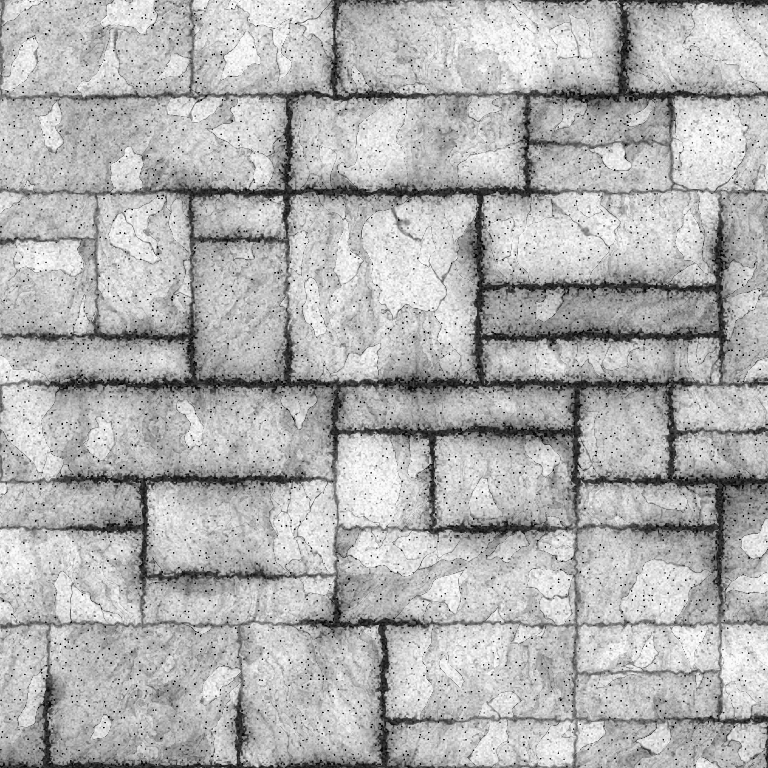
A three.js fragment shader for this texture map:

```glsl
// Grey chipped stone wall: irregular rectangular blocks, thin ragged joints, pale flakes and pits.
varying vec2 vUv;

float hash(vec2 p) {
  vec3 a = fract(vec3(p.xyx) * 0.1031);
  a += dot(a, a.yzx + 33.33);
  return fract((a.x + a.y) * a.z);
}

vec2 hash2(vec2 p) {
  return vec2(hash(p), hash(p + 71.7));
}

float noise(vec2 p) {
  vec2 i = floor(p), f = fract(p);
  f = f * f * (3.0 - 2.0 * f);
  return mix(mix(hash(i), hash(i + vec2(1.0, 0.0)), f.x),
             mix(hash(i + vec2(0.0, 1.0)), hash(i + 1.0), f.x), f.y);
}

float fbm(vec2 p) {
  float sum = 0.0, amp = 0.53;
  for (int i = 0; i < 4; i++) {
    sum += amp * noise(p);
    p = mat2(1.6, 1.2, -1.2, 1.6) * p + 5.3;
    amp *= 0.5;
  }
  return sum;
}

vec2 rotate(vec2 p, float a) {
  return vec2(cos(a) * p.x + sin(a) * p.y, cos(a) * p.y - sin(a) * p.x);
}

// Splits the wall into blocks on a unit grid; returns low and high corners.
vec4 blockAt(vec2 q) {
  vec2 lo = vec2(-3.0, -2.0), hi = vec2(20.0, 18.0);
  for (int i = 0; i < 10; i++) {
    vec2 size = hi - lo;
    vec2 r = hash2(lo * 3.7 + hi * 11.3 + 4.0);
    bool level = size.y > 5.0 || size.y * 2.2 > size.x;
    float len = level ? size.y : size.x;
    if (len < 2.0 || size.x * size.y < mix(4.0, 27.0, r.y)) break;
    float cut = clamp(floor(len * mix(0.25, 0.75, r.x) + 0.5), 1.0, len - 1.0);
    if (level) {
      if (q.y < lo.y + cut) hi.y = lo.y + cut; else lo.y += cut;
    } else {
      if (q.x < lo.x + cut) hi.x = lo.x + cut; else lo.x += cut;
    }
  }
  return vec4(lo, hi);
}

// Angular chips: x is a random value per chip, y the distance to its rim.
vec2 chips(vec2 p) {
  vec2 cell = floor(p), nearest = cell;
  float d1 = 9.0, d2 = 9.0;
  for (int y = -1; y <= 1; y++) {
    for (int x = -1; x <= 1; x++) {
      vec2 c = cell + vec2(x, y);
      float d = length(c + hash2(c) - p);
      if (d < d1) { d2 = d1; d1 = d; nearest = c; }
      else d2 = min(d2, d);
    }
  }
  return vec2(hash(nearest + 19.4), d2 - d1);
}

void main() {
  vec2 u = vUv * 16.0;

  // Blocks with slightly ragged borders
  vec2 q = u + 0.08 * (vec2(noise(u * 1.7), noise(u * 1.7 + 40.0)) - 0.5)
             + 0.09 * (vec2(noise(u * 11.0), noise(u * 11.0 + 60.0)) - 0.5);
  vec4 block = blockAt(q);
  float id = hash(block.xy * 5.1 + block.zw * 2.3);
  vec2 gap = min(q - block.xy, block.zw - q);
  float joint = min(gap.x, gap.y);

  // Face coordinates, shifted and turned for each block
  vec2 p = rotate(u, 0.5 + 1.8 * id) + floor(id * 40.0) * 7.0;
  vec2 warp = vec2(fbm(p * 1.1), fbm(p * 1.1 + 30.0)) - 0.5;
  float cloud = fbm(p * 0.55 + warp);
  float tone = 0.86 + 0.1 * (id - 0.5) + 0.28 * (cloud - 0.5);

  // Flowing layers: stepped tones, each shaded toward a thin broken edge
  float flow = fbm(p * vec2(0.45, 1.3) + 1.6 * warp) * 9.0;
  float ramp = fract(flow);
  float edge = smoothstep(0.55, 0.97, ramp) * (1.0 - smoothstep(0.97, 1.0, ramp));
  tone -= 0.12 * edge * smoothstep(0.3, 0.7, noise(p * 1.4 + 9.0));
  tone += 0.06 * (hash(vec2(floor(flow), floor(id * 90.0))) - 0.5);
  float streak = noise(p * vec2(2.2, 9.0) + 6.0 * warp);
  tone -= 0.1 * smoothstep(0.6, 0.9, streak);

  // Large and small flakes with thin grey rims
  for (int i = 0; i < 2; i++) {
    float scale = i == 0 ? 0.7 : 1.9;
    vec2 chip = chips((p + 1.1 * warp) * vec2(0.65, 1.15) * scale + float(i) * 53.0);
    float inside = smoothstep(0.01, 0.035, chip.y / scale);
    float pale = step(i == 0 ? 0.8 : 0.88, chip.x);
    float dark = step(chip.x, 0.04);
    float rim = 1.0 - smoothstep(0.01, 0.055, chip.y / scale);
    tone = mix(tone, 0.95 + 0.1 * (cloud - 0.5), 0.85 * pale * inside);
    tone -= 0.1 * dark * inside;
    tone += 0.06 * (chip.x - 0.45) * inside * (1.0 - pale);
    tone -= rim * mix(0.03, 0.24, pale) * (0.4 + 1.2 * noise(u * 15.0 + 7.0));
  }

  // Sharp grain and tiny pits of varied strength
  float grain = noise(u * 31.0);
  tone += 0.17 * (grain - 0.5) + 0.06 * (noise(u * 14.0) - 0.5);
  tone -= 0.2 * smoothstep(0.72, 0.95, noise(u * 24.0 + 17.0));
  vec2 pitCell = floor(u * 9.0);
  vec2 pitAt = 0.15 + 0.7 * hash2(pitCell + 8.0);
  float pit = 1.0 - smoothstep(0.05, 0.24, length(fract(u * 9.0) - pitAt));
  float pitDepth = smoothstep(0.72, 1.0, hash(pitCell + 3.0) + 0.15 * (noise(u * 0.9) - 0.5));
  tone -= 0.85 * pit * pitDepth;

  // Soft shading, crumbs and thin dark joints of varying strength
  float depth = mix(0.2, 1.0, smoothstep(0.25, 0.6, noise(u * 0.4 + 12.0)));
  float shade = 0.24 * exp(-joint * 2.2) + 0.26 * exp(-joint * 8.0);
  tone *= 1.0 - depth * shade * (0.3 + 1.3 * noise(u * 1.3 + 5.0));
  float crumbs = smoothstep(0.45, 0.8, noise(u * 25.0 + 3.0));
  tone -= depth * 0.8 * exp(-joint * 9.0) * crumbs;
  float width = 0.005 + 0.055 * noise(u * 6.0) * depth + 0.03 * (grain - 0.5);
  float line = 1.0 - smoothstep(width, width + 0.045, joint);
  tone = mix(tone, 0.05 + 0.22 * grain, line * mix(0.4, 1.0, depth));

  gl_FragColor = vec4(vec3(clamp(tone, 0.03, 0.98)), 1.0);
}
```
